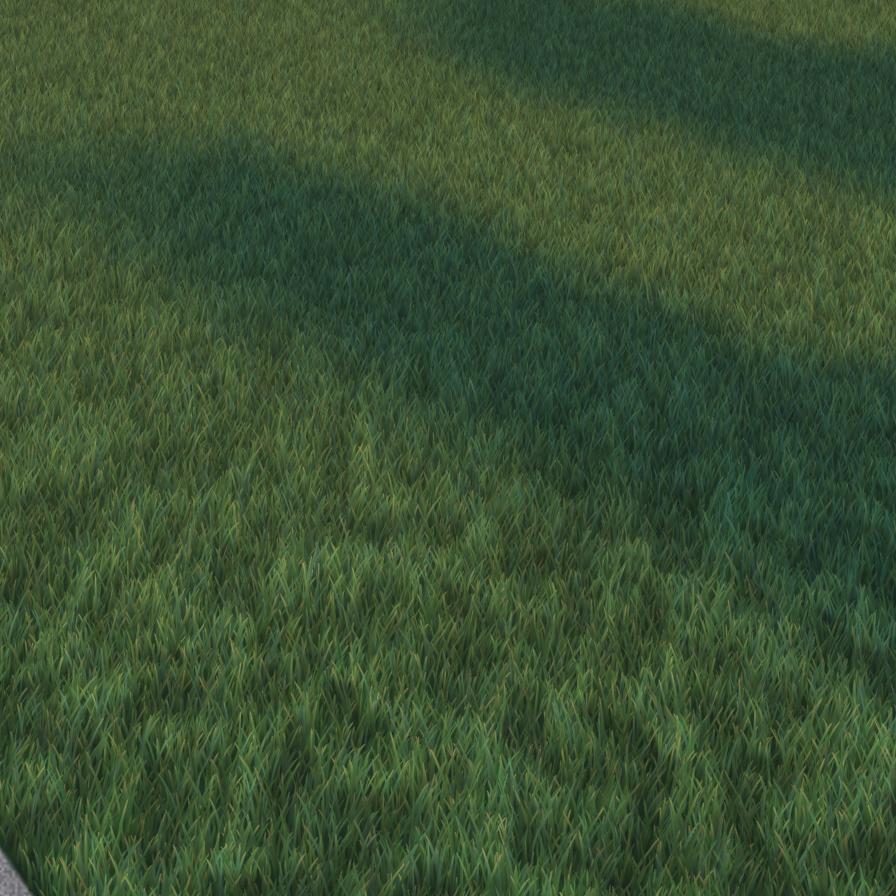
Reproduce this texture procedurally as a Shadertoy shader.

```glsl
vec3 hash3(vec2 p) {
    vec3 q = fract(p.xyx * vec3(0.1031, 0.1030, 0.0973));
    q += dot(q, q.yxz + 33.33);
    return fract((q.xxy + q.yzz) * q.zyx);
}

float noise(vec2 p) {
    vec2 i = floor(p), f = fract(p);
    f = f * f * (3.0 - 2.0 * f);
    float low = mix(hash3(i).x, hash3(i + vec2(1, 0)).x, f.x);
    float high = mix(hash3(i + vec2(0, 1)).x, hash3(i + vec2(1, 1)).x, f.x);
    return mix(low, high, f.y);
}

float fbm(vec2 p) {
    return 0.55 * noise(p) + 0.3 * noise(p * 2.1 + 7.3) + 0.15 * noise(p * 4.3 + 19.1);
}

// Positive on the grass side of the paved corner
float grassSide(vec2 p) {
    return dot(p - vec2(0.0, 0.053), vec2(0.82, 0.573));
}

// Band between a lower and an upper edge, each with its own softness
float band(float y, float low, float high, vec2 soft) {
    return smoothstep(low - soft.x, low + soft.x, y) * (1.0 - smoothstep(high - soft.y, high + soft.y, y));
}

float shadowAmount(vec2 p) {
    vec2 q = p + 0.022 * (vec2(fbm(p * 12.0), fbm(p * 12.0 + 40.0)) - 0.5);
    float top = 0.84 - 0.24 * smoothstep(0.2, 1.0, q.x);
    float middle = band(q.y, 0.785 - 0.53 * q.x, top, vec2(0.06 + 0.07 * q.x, 0.04));
    middle *= mix(0.5, 1.0, smoothstep(0.0, 0.3, q.x));
    float farLow = 0.965 - 0.3 * (q.x - 0.38);
    float farHigh = 1.0 - 0.075 * smoothstep(0.58, 1.0, q.x) + 0.02 * smoothstep(0.4, 0.55, q.x);
    float far = band(q.y, farLow, farHigh, vec2(0.035, 0.025)) * smoothstep(0.33, 0.58, q.x);
    return max(middle, far);
}

void mainImage(out vec4 fragColor, in vec2 fragCoord) {
    vec2 p = fragCoord / iResolution.y;
    float pixel = 1.0 / iResolution.y;

    // Perspective: sizes shrink linearly with height, rows shrink with them
    float scale = 1.0 - 0.75 * p.y;
    float shrink = 1.0 - 0.75 * 0.005;
    float row0 = floor(log(scale) / log(shrink)) + 1.0;
    vec2 ground = vec2((p.x - 0.5) / scale, -log(scale) * 1.6);
    float clump = fbm(ground * vec2(20.0, 17.0));

    // Soil and paving
    vec3 soil = mix(vec3(0.10, 0.18, 0.11), vec3(0.27, 0.34, 0.18), smoothstep(0.1, 1.0, p.y));
    vec3 paving = vec3(0.50, 0.50, 0.52) + 0.22 * (noise(p * 330.0) - 0.5);
    vec3 col = mix(paving, soil, smoothstep(-0.004, 0.004, grassSide(p)));

    // Blades, from the rows behind to those in front
    for (int k = 0; k < 17; k++) {
        float row = row0 - float(k);
        float size = pow(shrink, row);
        float rowY = (1.0 - size) / 0.75;
        float cellWidth = 0.012 * size;
        float cell0 = floor((p.x - 0.5) / cellWidth);
        for (int j = -2; j <= 2; j++) {
            vec2 id = vec2(cell0 + float(j), row) + 700.0;
            vec3 r = hash3(id), v = hash3(id + 311.7);
            vec2 root = vec2(0.5 + (cell0 + float(j) + r.x) * cellWidth, rowY + 0.005 * size * (v.z - 0.5));
            float tall = size * mix(0.028, 0.075, r.y * r.y) * (0.75 + 0.5 * clump);
            float t = (p.y - root.y) / tall;
            if (t < 0.0 || t > 1.0 || grassSide(root) < 0.0) continue;

            float lean = (r.z - 0.42) * 0.95 * tall;
            float slope = 1.7 * lean * pow(t, 0.7) / tall;
            float dist = abs(p.x - root.x - lean * pow(t, 1.7)) / sqrt(1.0 + slope * slope);
            float halfWidth = size * mix(0.0014, 0.0028, v.x) * pow(1.0 - t, 0.5);
            float cover = clamp((halfWidth - dist) / (1.5 * pixel) + 0.5, 0.0, 1.0);
            cover *= min(1.0, 2.0 * halfWidth / pixel + 0.1);

            float dryness = clamp(0.6 * v.y + 0.75 * p.y - 0.1, 0.0, 1.0);
            vec3 blade = mix(vec3(0.21, 0.36, 0.18), vec3(0.39, 0.46, 0.24), dryness);
            blade = mix(blade, vec3(0.27, 0.41, 0.30), step(0.75, v.z) * 0.75);
            blade = mix(blade, vec3(0.52, 0.45, 0.25), step(0.66, v.x) * smoothstep(0.65, 0.95, t) * 0.7);
            blade *= mix(0.52, 1.1, t) * mix(0.78, 1.22, fract(v.x * 7.0 + r.x));
            col = mix(col, blade, cover);
        }
    }

    // Tufts, far grain and cast shade
    float lawn = smoothstep(-0.004, 0.004, grassSide(p));
    float tufts = mix(0.74, 1.24, smoothstep(0.15, 0.85, clump));
    col *= mix(1.0, mix(tufts, 1.0, 0.85 * smoothstep(0.1, 0.9, p.y)), lawn);
    float grain = noise(p * vec2(260.0, 150.0)) - 0.5;
    col *= 1.0 + 0.2 * grain * smoothstep(0.3, 0.9, p.y);
    col *= mix(vec3(1.0), vec3(0.53, 0.73, 0.92), shadowAmount(p));

    // Thin haze lifts the darkest gaps
    col = mix(col, col * 0.93 + vec3(0.026, 0.029, 0.028), lawn);
    fragColor = vec4(col, 1.0);
}
```
